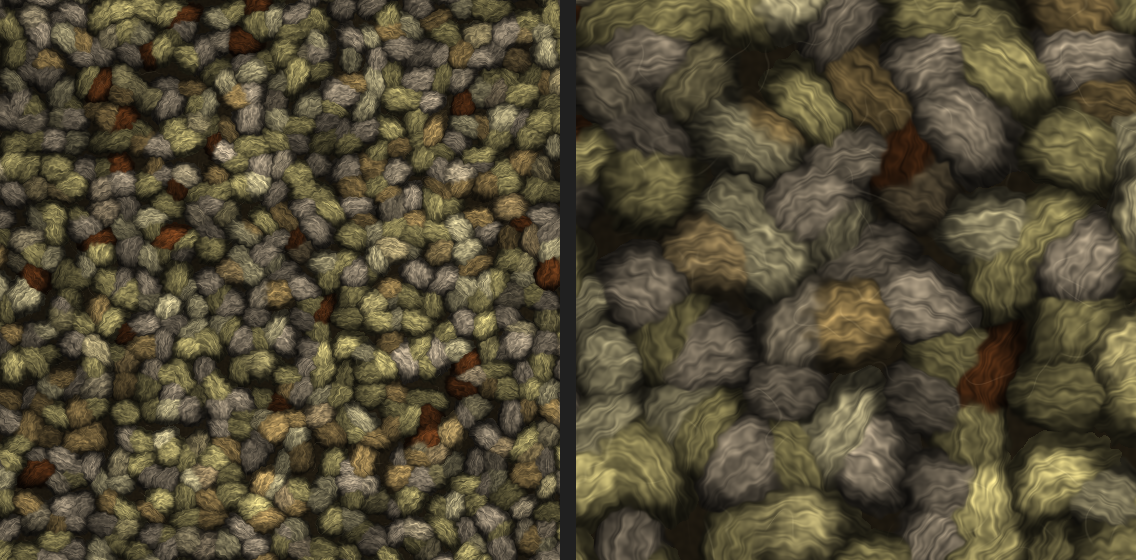
Left: the whole. Right: its middle third, enlarged.
Write a WebGL 1 fragment shader that draws this texture.

```glsl
precision highp float;
// Draws a cut-pile carpet of small, fuzzy, overlapping wool tufts in olive, grey and tan.

uniform vec2 u_resolution;

const float TUFTS_ACROSS = 25.0;
const float BLEND_SHARPNESS = 17.0;

const vec3 OLIVE = vec3(0.56, 0.52, 0.33);
const vec3 GREY = vec3(0.54, 0.49, 0.41);
const vec3 TAN = vec3(0.53, 0.44, 0.27);
const vec3 CREAM = vec3(0.64, 0.60, 0.45);
const vec3 RUST = vec3(0.36, 0.20, 0.09);
const vec3 GAP = vec3(0.11, 0.09, 0.055);

vec2 hash2(vec2 p) {
  vec2 k = vec2(dot(p, vec2(127.1, 311.7)), dot(p, vec2(269.5, 183.3)));
  return fract(sin(k) * 43758.55);
}

vec2 gradient(vec2 cell) {
  float angle = 6.2832 * hash2(cell).x;
  return vec2(cos(angle), sin(angle));
}

float gradientNoise(vec2 p) {
  vec2 i = floor(p);
  vec2 f = p - i;
  vec2 u = f * f * f * (f * (f * 6.0 - 15.0) + 10.0);
  vec2 e = vec2(0.0, 1.0);
  float bottom = mix(dot(gradient(i), f), dot(gradient(i + e.yx), f - e.yx), u.x);
  float top = mix(dot(gradient(i + e), f - e), dot(gradient(i + e.yy), f - e.yy), u.x);
  return mix(bottom, top, u.y);
}

vec2 noise2(vec2 p) {
  return vec2(gradientNoise(p), gradientNoise(p + 37.3));
}

vec2 rotate(vec2 p, float angle) {
  float c = cos(angle);
  float s = sin(angle);
  return vec2(c * p.x + s * p.y, c * p.y - s * p.x);
}

// Wool colour from a random pick, with a few rust-brown tufts.
vec3 woolColour(float pick, float tint) {
  vec3 wool = mix(OLIVE, GREY, smoothstep(0.30, 0.42, pick));
  wool = mix(wool, TAN, smoothstep(0.64, 0.70, pick));
  wool = mix(wool, CREAM, smoothstep(0.80, 0.84, pick));
  wool = mix(wool, RUST, step(0.96, pick));
  return wool * mix(0.86, 1.14, tint);
}

// Curved strands running along the tuft's long axis.
float strands(vec2 q, vec2 seed) {
  vec2 bent = vec2(q.x, q.y + 0.35 * q.x * q.x);
  float coarse = gradientNoise(bent * vec2(1.3, 4.0) + seed * 61.0);
  float fine = gradientNoise(bent * vec2(2.5, 9.0) + seed * 83.0);
  return 0.45 * coarse + 0.45 * fine;
}

// Light on a rounded tuft: dark rim, brighter upper side, dim when sunk.
float tuftLight(vec2 offset, float dist2, float lift) {
  float dome = mix(0.22, 1.0, smoothstep(-0.1, 0.9, 1.0 - dist2));
  float side = 1.0 + 0.32 * dot(offset, vec2(0.35, 0.94));
  return dome * side * mix(0.52, 1.06, lift);
}

// Blends the tufts around p, letting the highest one show on top.
vec3 carpet(vec2 p) {
  vec2 cell = floor(p);
  float total = exp(BLEND_SHARPNESS * -1.6);
  vec3 colour = GAP * total;
  for (int y = -1; y <= 1; y++) {
    for (int x = -1; x <= 1; x++) {
      vec2 id = cell + vec2(float(x), float(y));
      vec2 place = hash2(id);
      vec2 form = hash2(id + 19.7);
      vec2 dye = hash2(id + 53.1);
      vec2 offset = p - id - 0.5 - 0.86 * (place - 0.5);
      vec2 radii = vec2(mix(0.68, 0.92, form.x), mix(0.50, 0.68, place.y));
      vec2 q = rotate(offset, mix(-1.0, 1.7, form.y)) / radii;
      float dist2 = dot(q, q);
      if (dist2 < 1.5) {
        float lift = fract(place.x * 7.3 + form.x * 5.1);
        float weight = exp(BLEND_SHARPNESS * (0.7 * lift - dist2 - 0.6));
        float light = tuftLight(offset, dist2, lift) * (1.0 + strands(q, dye));
        colour += weight * light * woolColour(dye.x, dye.y);
        total += weight;
      }
    }
  }
  return colour / total;
}

// Sparse pale hairs that stray across the tufts.
float strayHairs(vec2 p) {
  float ridge = abs(gradientNoise(p * 1.7 + 0.8 * noise2(p * 0.9)));
  float line = 1.0 - smoothstep(0.0, 0.05, ridge);
  return line * smoothstep(0.05, 0.35, gradientNoise(p * 1.3 + 71.0));
}

void main() {
  vec2 uv = gl_FragCoord.xy / min(u_resolution.x, u_resolution.y);
  vec2 p = uv * TUFTS_ACROSS;

  // Uneven pile and frayed tuft edges
  vec2 frayed = p + 0.28 * noise2(p * 0.8) + 0.13 * noise2(p * 4.5);
  vec3 colour = carpet(frayed);

  // Fine fuzz, stray hairs and broad shading
  colour *= 1.0 + 0.22 * gradientNoise(p * 8.0);
  colour += 0.06 * strayHairs(p) * vec3(1.0, 0.95, 0.8);
  colour *= 1.0 + 0.28 * gradientNoise(uv * 4.0 + 5.0);
  colour *= mix(0.94, 1.06, smoothstep(0.0, 0.8, uv.x));

  gl_FragColor = vec4(colour, 1.0);
}
```
